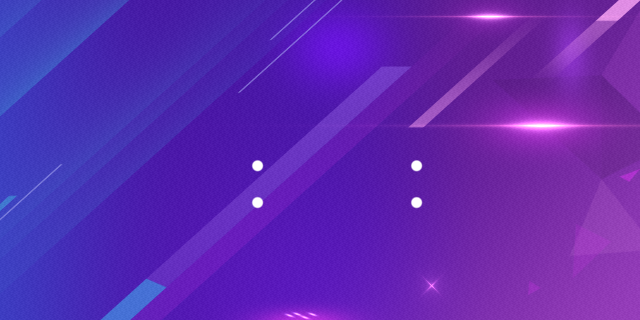
A WebGL 2 fragment shader for this background:

```glsl
#version 300 es
precision highp float;

uniform vec2 u_resolution;
out vec4 fragColor;

const vec3 BLUE = vec3(0.23, 0.26, 0.77);
const vec3 INDIGO = vec3(0.28, 0.09, 0.64);
const vec3 PLUM = vec3(0.38, 0.12, 0.57);
const vec3 VIOLET = vec3(0.37, 0.10, 0.76);
const vec3 ORCHID = vec3(0.60, 0.25, 0.74);
const vec3 SKY = vec3(0.25, 0.50, 0.82);
const vec3 LILAC = vec3(0.50, 0.30, 0.83);
const vec3 PINK = vec3(0.93, 0.60, 0.93);
const vec3 MAGENTA = vec3(0.80, 0.20, 0.90);
const vec3 WARM = vec3(1.00, 0.55, 0.50);
const float SLANT = 1.11;        // horizontal run per unit of height
const float DOT_RADIUS = 0.0168;
const float GRAIN = 0.020;
const float STREAK_EDGE[5] = float[5](-0.98, -0.706, -0.28, -0.21, -0.09);
const float STREAK_GAIN[5] = float[5](0.25, 0.50, 0.20, 0.24, 0.36);

float px;  // height of one pixel in canvas units

float above(float v, float edge) { return smoothstep(edge - px, edge + px, v); }

float band(float v, float lo, float hi) { return above(v, lo) * (1.0 - above(v, hi)); }

float glow(vec2 p, vec2 center, vec2 size) {
    vec2 d = (p - center) / size;
    return exp(-dot(d, d));
}

float hairline(float s, float at, float width) {
    return 1.0 - smoothstep(width, width + 1.5 * px, abs(s - at));
}

float sideDistance(vec2 p, vec2 a, vec2 b) {
    vec2 e = normalize(b - a);
    return e.x * (p.y - a.y) - e.y * (p.x - a.x);
}

// Smooth triangle, either winding
float triangle(vec2 p, vec2 a, vec2 b, vec2 c) {
    float w = sign(sideDistance(c, a, b));
    float d = min(min(w * sideDistance(p, a, b), w * sideDistance(p, b, c)), w * sideDistance(p, c, a));
    return above(d, 0.0);
}

// Horizontal lens flare: halo, thin line and tapered hot core
vec3 flare(vec3 c, vec2 p, vec2 center, float size, float halo) {
    vec2 d = abs(p - center) / size;
    c = mix(c, MAGENTA, halo * glow(p, center, size * vec2(0.17, 0.075)));
    float line = exp(-d.x / 0.22 - d.y / 0.004);
    float core = exp(-d.x * d.x / 0.007 - d.y / 0.011);
    return c + WARM * line * 0.6 + vec3(1.0, 0.80, 0.78) * core;
}

vec3 backdrop(vec2 p) {
    vec3 c = mix(BLUE, INDIGO, smoothstep(-0.15, 0.68, p.x + 0.12 * p.y));
    c = mix(c, PLUM, smoothstep(0.95, 1.55, p.x));
    c = mix(c, VIOLET, 0.85 * glow(p, vec2(0.95, 0.0), vec2(0.55, 0.50)));
    return mix(c, ORCHID, smoothstep(1.65, 3.1, p.x + 0.9 * (1.0 - p.y)));
}

vec3 facets(vec3 c, vec2 p) {
    vec2 hub = vec2(1.88, 0.44), peak = vec2(1.88, 0.765);
    c *= 1.0 - 0.07 * triangle(p, vec2(1.54, 0.75), peak, hub);
    c *= 1.0 - 0.10 * triangle(p, peak, hub, vec2(2.1, 0.55));
    c = mix(c, ORCHID, 0.30 * triangle(p, peak, vec2(2.02, 0.63), vec2(2.02, 1.0)));
    c = mix(c, PINK, 0.12 * triangle(p, hub, vec2(1.78, 0.20), vec2(2.05, 0.22)));
    c = mix(c, MAGENTA, 0.20 * triangle(p, vec2(1.80, 0.30), vec2(1.91, 0.245), vec2(1.79, 0.13)));
    c = mix(c, MAGENTA, 0.30 * triangle(p, vec2(1.654, 0.122), vec2(1.69, 0.10), vec2(1.65, 0.078)));
    return mix(c, MAGENTA, 0.6 * triangle(p, vec2(1.937, 0.448), vec2(2.0, 0.472), vec2(1.966, 0.432)));
}

void main() {
    px = 1.0 / u_resolution.y;
    vec2 p = gl_FragCoord.xy * px;
    float s = p.x - SLANT * p.y;  // constant along every diagonal
    vec3 c = facets(backdrop(p), p);

    // Blue streaks, sharp on the right and fading to the left
    float fade = (1.0 - smoothstep(0.1, 1.15, p.x)) * smoothstep(-0.1, 0.8, p.y);
    for (int i = 0; i < 5; i++) {
        float d = STREAK_EDGE[i] - s;
        c = mix(c, SKY, STREAK_GAIN[i] * above(d, 0.0) * exp(-max(d, 0.0) / 0.13) * (0.12 + fade));
    }

    // Soft lights
    c = mix(c, vec3(0.45, 0.08, 0.95), 0.75 * glow(p, vec2(1.055, 0.85), vec2(0.15, 0.12)));
    c = mix(c, vec3(0.65, 0.25, 0.95), 0.55 * glow(p, vec2(1.784, 0.83), vec2(0.055, 0.12)));

    // Diagonal bars
    c = mix(c, MAGENTA, 0.17 * band(s, 0.407, 0.505) * smoothstep(1.05, 0.5, p.y));
    float cap = p.y + 0.43 * p.x;
    float bar = band(s, 0.314, 0.407) * (1.0 - above(p.y, 0.792));
    c = mix(c, LILAC, bar * above(cap, 0.326) * mix(0.35, 0.75, p.y));
    c = mix(c, vec3(0.27, 0.50, 0.86), 0.85 * bar * (1.0 - above(cap, 0.326)));
    c = mix(c, PINK, 0.5 * band(s, 0.608, 0.655) * above(p.y, 0.602) * smoothstep(1.0, 0.6, p.y));
    float corner = band(s, 0.824, 0.892);
    c = mix(c, PINK, corner * (above(p.y, 0.935) * 0.9 + 0.4 * band(p.y, 0.72, 0.935) * smoothstep(0.72, 0.935, p.y)));

    // Thin diagonal accents
    float lines = hairline(s, -0.042, 0.001) * above(p.y, 0.71);
    lines += hairline(s, -0.126, 0.001) * above(p.y, 0.875);
    lines += hairline(s, -0.348, 0.001) * band(p.y, 0.30, 0.487);
    c = mix(c, vec3(0.65, 0.65, 0.95), 0.55 * lines);
    c = mix(c, SKY, 0.9 * hairline(s, -0.390, 0.010) * (1.0 - above(p.y, 0.388)));

    // Flares, lower glow with sparks and a small diagonal star
    c = flare(c, p, vec2(1.531, 0.948), 0.65, 0.28);
    c = flare(c, p, vec2(1.693, 0.607), 1.0, 0.60);
    c = mix(c, MAGENTA, 0.9 * glow(p, vec2(0.95, -0.01), vec2(0.14, 0.04)));
    for (int i = 0; i < 4; i++) {
        float k = float(i);
        vec2 q = p - vec2(0.905 + 0.024 * k, 0.014 + 0.006 * sin(k * 2.3));
        c += 0.6 * glow(vec2(q.x, q.y + 0.3 * q.x), vec2(0.0), vec2(0.011, 0.003));
    }
    vec2 star = abs(p - vec2(1.349, 0.107));
    c += vec3(0.75, 0.42, 0.50) * (exp(-abs(star.x - star.y) / 0.003 - length(star) / 0.015)
        + 0.25 * exp(-length(star) / 0.02));

    // Layered-sine grain, then four mirrored dots
    vec2 g = p * 420.0;
    c += GRAIN * (sin(g.x + 2.0 * sin(g.y * 0.7)) * sin(g.y * 1.3 + sin(g.x * 0.6)));
    vec2 mirrored = abs(p - vec2(1.0535, 0.4245)) - vec2(0.2485, 0.0575);
    c = mix(c, vec3(1.0), 1.0 - above(length(mirrored), DOT_RADIUS));
    fragColor = vec4(clamp(c, 0.0, 1.0), 1.0);
}
```
